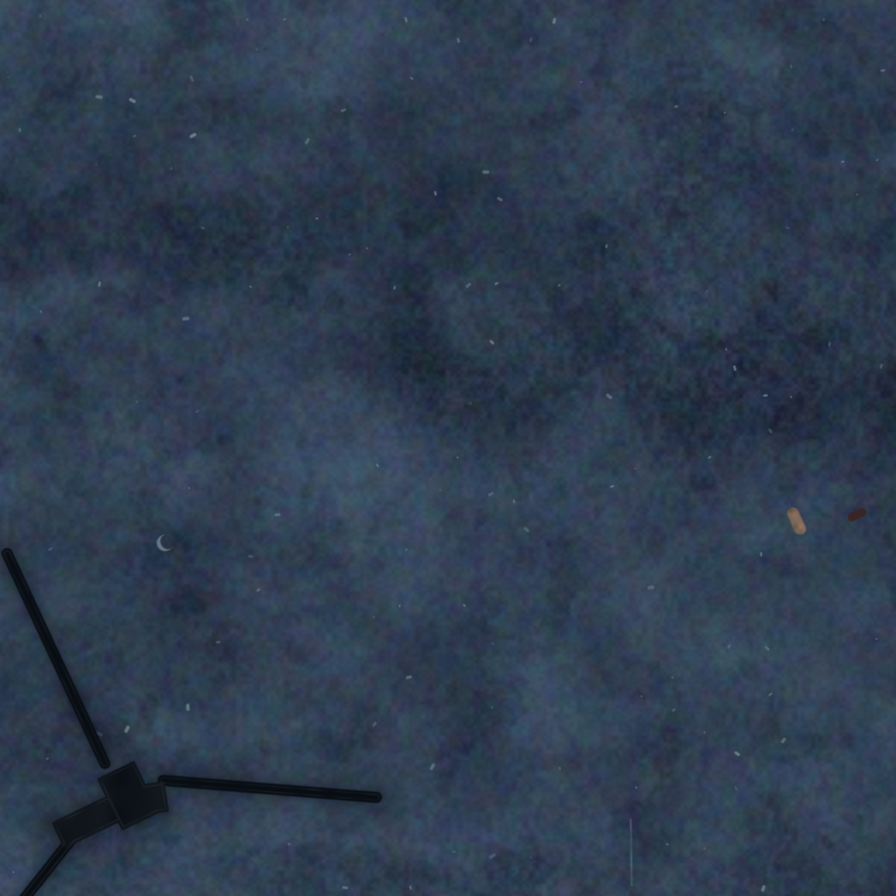
This texture is drawn by a Shadertoy shader. Its source:

```glsl
// Worn blue-grey concrete floor with stains, pale specks, dry leaves and a black three-legged stand.
#define SHADOW_BLUE vec3(0.128, 0.172, 0.238)
#define PALE_BLUE   vec3(0.240, 0.312, 0.396)
#define STAND_BLACK vec3(0.030, 0.052, 0.075)
#define CHIP_COLOR  vec3(0.450, 0.530, 0.580)
#define BASE_TONE   0.56
#define CLOUD_GAIN  0.85
#define BLOTCH_GAIN 1.00
#define GRAIN_GAIN  0.50
#define STAIN_GAIN  0.42
#define TINT_GAIN   0.050
#define CHIP_CELLS  30.0
#define CHIP_SHARE  0.13

float hash(vec2 p) {
    vec3 q = fract(vec3(p.xyx) * 0.1031);
    q += dot(q, q.yzx + 33.33);
    return fract((q.x + q.y) * q.z);
}

float noise(vec2 p) {
    vec2 i = floor(p), f = fract(p);
    f = f * f * (3.0 - 2.0 * f);
    return mix(mix(hash(i), hash(i + vec2(1, 0)), f.x),
               mix(hash(i + vec2(0, 1)), hash(i + vec2(1, 1)), f.x), f.y);
}

float fbm(vec2 p) {
    float sum = 0.0, gain = 0.5;
    for (int i = 0; i < 5; i++) {
        sum += gain * noise(p);
        p = mat2(1.6, 1.2, -1.2, 1.6) * p + 17.3;
        gain *= 0.5;
    }
    return sum / 0.97;
}

// Soft elliptical patch, 1 at its centre
float patchMask(vec2 p, vec2 center, vec2 radius) {
    vec2 d = (p - center) / radius;
    return exp(-dot(d, d));
}

float segment(vec2 p, vec2 a, vec2 b) {
    vec2 pa = p - a, ba = b - a;
    return length(pa - ba * clamp(dot(pa, ba) / dot(ba, ba), 0.0, 1.0));
}

float box(vec2 p, vec2 center, vec2 halfSize, float angle) {
    float c = cos(angle), s = sin(angle);
    vec2 d = abs(mat2(c, -s, s, c) * (p - center)) - halfSize;
    return length(max(d, 0.0)) + min(max(d.x, d.y), 0.0);
}

float cover(float d, float blur) { return 1.0 - smoothstep(-blur, blur, d); }

vec3 concrete(vec2 p) {
    vec2 warp = p + 0.05 * (vec2(noise(p * 9.0), noise(p * 9.0 + 40.0)) - 0.5);
    float stain = patchMask(warp, vec2(0.80, 0.61), vec2(0.28, 0.12))
                + 0.7 * patchMask(warp, vec2(0.76, 0.79), vec2(0.10, 0.13))
                + 0.6 * patchMask(warp, vec2(0.27, 0.73), vec2(0.13, 0.05))
                + 0.6 * patchMask(warp, vec2(0.48, 0.58), vec2(0.10, 0.05))
                + 0.5 * patchMask(warp, vec2(0.62, 0.00), vec2(0.50, 0.06))
                + 0.9 * patchMask(p, vec2(0.042, 0.62), vec2(0.012));
    float blotches = fbm(warp * 15.0 + 5.0);
    float grain = 0.6 * noise(p * vec2(150.0, 125.0)) + 0.4 * noise(p * 260.0 + 9.0);
    float tone = BASE_TONE - STAIN_GAIN * stain
               + CLOUD_GAIN * (fbm(warp * 4.0 + 2.0) - 0.5)
               + BLOTCH_GAIN * (blotches - 0.5)
               + GRAIN_GAIN * (1.0 + 0.6 * stain) * (grain - 0.5);
    tone -= 0.22 * smoothstep(0.60, 0.72, fbm(p * 24.0 + 61.0));
    vec3 color = mix(SHADOW_BLUE, PALE_BLUE, clamp(tone, -0.25, 1.2));
    // Faint red, green and blue mottling
    vec3 tint = vec3(noise(p * 75.0 + 11.0), noise(p * 75.0 + 53.0), noise(p * 75.0 + 97.0));
    return color + TINT_GAIN * (tint - dot(tint, vec3(1.0 / 3.0)));
}

// Scattered small pale chips, one at most per cell
float chips(vec2 p, float px) {
    vec2 cell = floor(p * CHIP_CELLS);
    vec2 center = (cell + 0.2 + 0.6 * vec2(hash(cell + 3.0), hash(cell + 71.0))) / CHIP_CELLS;
    float angle = 6.28 * hash(cell + 19.0), size = hash(cell + 37.0);
    vec2 reach = 0.0022 * size * vec2(cos(angle), sin(angle));
    float d = segment(p, center - reach, center + reach) - mix(0.0006, 0.0020, size * size);
    return step(hash(cell), CHIP_SHARE) * cover(d, px) * mix(0.35, 0.9, hash(cell + 5.0));
}

void mainImage(out vec4 fragColor, in vec2 fragCoord) {
    vec2 p = fragCoord / iResolution.xy;
    float px = max(1.0 / iResolution.y, 0.0015);
    vec3 color = mix(concrete(p), CHIP_COLOR, chips(p, px));

    // Scratch, curled shaving and two dry leaves
    float scratch = segment(p, vec2(0.704, 0.085), vec2(0.705, 0.012)) - 0.001;
    color = mix(color, CHIP_COLOR, 0.35 * cover(scratch, px) * (0.5 + noise(p * 90.0)));
    float curl = max(length(p - vec2(0.184, 0.394)) - 0.009, 0.009 - length(p - vec2(0.188, 0.396)));
    color = mix(color, CHIP_COLOR, 0.8 * cover(curl, px));
    float leaf = segment(p, vec2(0.885, 0.427), vec2(0.893, 0.410)) - 0.0065;
    color = mix(color, vec3(0.50, 0.41, 0.35) * (0.75 + 0.4 * noise(p * 160.0)), cover(leaf, px));
    float darkLeaf = segment(p, vec2(0.951, 0.423), vec2(0.962, 0.428)) - 0.005;
    color = mix(color, vec3(0.22, 0.15, 0.15), cover(darkLeaf, px));

    // Stand: three legs, hub and clamp, with a soft contact shadow
    float legs = segment(p, vec2(0.008, 0.382), vec2(0.117, 0.148));
    legs = min(legs, segment(p, vec2(0.182, 0.129), vec2(0.420, 0.110)));
    legs = min(legs, segment(p, vec2(0.085, 0.070), vec2(0.020, -0.012))) - 0.0062;
    float hub = box(p, vec2(0.143, 0.112), vec2(0.021, 0.030), 0.45);
    hub = min(hub, box(p, vec2(0.164, 0.108), vec2(0.020, 0.015), 0.15));
    hub = min(hub, box(p, vec2(0.097, 0.083), vec2(0.034, 0.014), 0.45)) - 0.002;
    float stand = min(legs, hub);
    color *= 1.0 - 0.28 * exp(-max(stand, 0.0) * 90.0);
    float edgeLight = cover(abs(stand + 0.003) - 0.0008, px) * noise(p * 60.0);
    vec3 plastic = STAND_BLACK + 0.07 * edgeLight + 0.045 * cover(hub, px) * noise(p * 45.0);
    color = mix(color, plastic, cover(stand, px));

    fragColor = vec4(clamp(color, 0.0, 1.0), 1.0);
}
```
